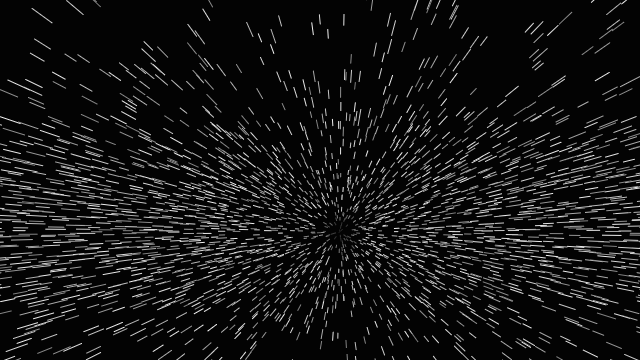
A WebGL 2 fragment shader for this background:

```glsl
#version 300 es
precision highp float;
// Warp-speed star streaks bursting from a vanishing point on black.
// Each layer splits the plane into rings of growing width, each ring into
// angular cells, and places one jittered radial capsule in a cell.

uniform vec2 u_resolution;
out vec4 fragColor;

const float TAU = 6.2831853;
const float CORE = 0.11;   // radius where ring width starts to grow
const float RINGS = 9.0;   // rings per e-fold of radius

vec3 hash3(vec3 p) {
    p = fract(p * vec3(0.1031, 0.1030, 0.0973));
    p += dot(p, p.yxz + 33.33);
    return fract((p.xxy + p.yxx) * p.zyx);
}

float ringRadius(float k) {
    return max(CORE * (exp(k / RINGS) - 1.0), 0.0);
}

// Chance of a star: a wide horizontal band, thin above, below and mid-column
float starDensity(vec2 p) {
    float band = exp(-pow(p.y - 0.02, 2.0) / 0.07);
    float sides = mix(0.6, 1.0, smoothstep(0.0, 0.35, abs(p.x)));
    return 0.07 + 0.75 * band * sides;
}

float streakLayer(vec2 p, float layer, float pixel) {
    // Ring that holds this point
    float shift = layer * 0.27;
    float ring = floor(RINGS * log(1.0 + length(p) / CORE) + shift);
    float inner = ringRadius(ring - shift);
    float width = ringRadius(ring + 1.0 - shift) - inner;

    // Angular cell inside the ring
    float cells = max(3.0, floor(TAU * (inner + 0.5 * width) / 0.02));
    float turn = hash3(vec3(ring, layer, 7.0)).x;
    float cell = floor(fract(atan(p.y, p.x) / TAU + turn) * cells);
    vec3 place = hash3(vec3(cell + 1.0, ring + 3.0, layer * 17.0 + 5.0));
    vec3 look = hash3(vec3(cell + 41.0, ring + 67.0, layer * 13.0 + 29.0));

    // Streak centre and direction
    float angle = TAU * ((cell + mix(0.15, 0.85, place.x)) / cells - turn);
    float radius = inner + width * mix(0.3, 0.7, place.y);
    vec2 dir = vec2(cos(angle), sin(angle));

    // Distance to the radial capsule
    float halfLength = width * mix(0.15, 0.28, look.x);
    float along = max(abs(dot(p, dir) - radius) - halfLength, 0.0);
    float across = dir.x * p.y - dir.y * p.x;
    float dist = length(vec2(along, across));

    float cover = clamp((0.0014 - dist) / pixel + 0.5, 0.0, 1.0);
    float light = mix(0.5, 0.95, look.y) * smoothstep(-0.03, 0.1, radius);
    return cover * light * step(place.z, starDensity(dir * radius));
}

void main() {
    // Units of canvas height, centred on the vanishing point
    vec2 p = (gl_FragCoord.xy - u_resolution * vec2(0.531, 0.356)) / u_resolution.y;
    float pixel = 1.0 / u_resolution.y;

    float glow = 0.01;
    for (int i = 0; i < 4; i++) {
        glow = max(glow, streakLayer(p, float(i), pixel));
    }
    fragColor = vec4(vec3(glow), 1.0);
}
```
